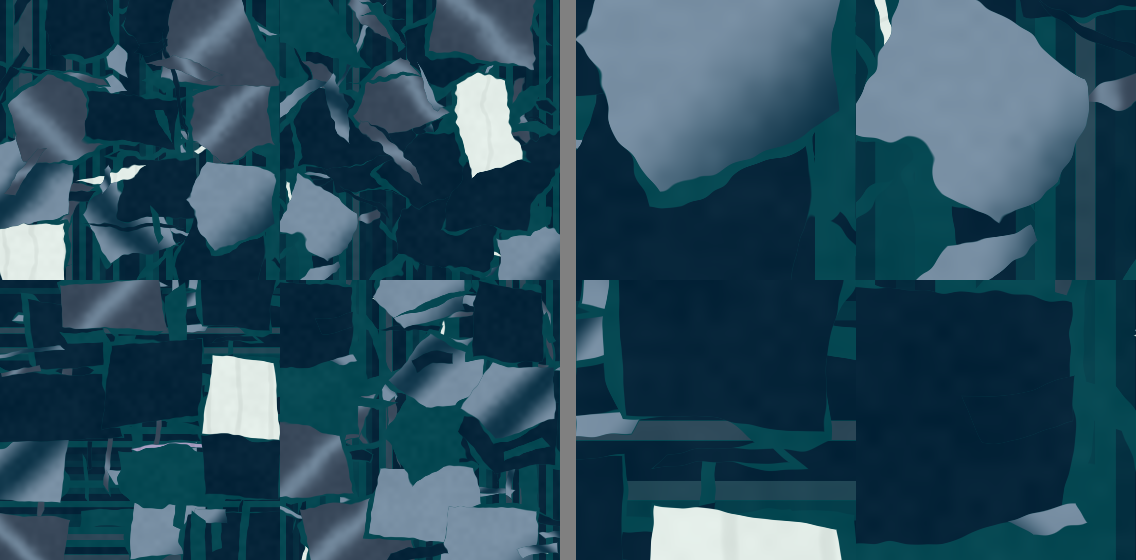
Left, the full canvas; right, a detail of the centre.
A WebGL 2 fragment shader for this background:

```glsl
#version 300 es
precision highp float;
// Collage of four tiles filled with overlapping steel, navy, teal and paper shards.

#define TILES 2.0          // tiles along the canvas
#define COLUMNS 3          // large shards per tile, across
#define ROWS 4             // large shards per tile, upward
#define SHARD_SIZE 0.172   // half width of a large shard, in tiles
#define UNDER_SLIVERS 54   // thin pieces below the large shards
#define TOP_SLIVERS 9      // thin pieces above them
#define SLIVER_LENGTH 0.15
#define ROUGHNESS 0.045    // wobble of the edges
#define RIM 0.022          // widest teal fringe
#define STRIPS 42.0        // backing strips per tile
#define GRAIN 0.022

uniform vec2 u_resolution;
out vec4 fragColor;

const float TAU = 6.28319;
const vec3 NAVY = vec3(0.02, 0.14, 0.22);
const vec3 TEAL = vec3(0.02, 0.28, 0.32);
const vec3 SLATE = vec3(0.22, 0.28, 0.35);
const vec3 STEEL = vec3(0.47, 0.56, 0.64);
const vec3 SHADOW = vec3(0.06, 0.21, 0.29);
const vec3 PAPER = vec3(0.89, 0.93, 0.91);
const vec3 LILAC = vec3(0.66, 0.62, 0.76);

// Integer hash: four values in 0..1
vec4 rand4(vec3 seed) {
    uvec4 v = uvec4(uvec3(ivec3(seed)), 7u) * 1664525u + 1013904223u;
    v += v.yzxy * v.wxyz;
    v ^= v >> 16u;
    v += v.yzxy * v.wxyz;
    return vec4(v >> 8u) / 16777216.0;
}

// Smooth value noise
vec4 noise4(vec2 p, float seed) {
    vec2 cell = floor(p), f = fract(p);
    f = f * f * (3.0 - 2.0 * f);
    vec4 low = mix(rand4(vec3(cell, seed)), rand4(vec3(cell + vec2(1, 0), seed)), f.x);
    vec4 high = mix(rand4(vec3(cell + vec2(0, 1), seed)), rand4(vec3(cell + 1.0, seed)), f.x);
    return mix(low, high, f.y);
}

// Signed distance to an irregular polygon with four to six sides
float shardDistance(vec2 p, vec2 size, vec3 seed, float loose) {
    if (length(p) > 2.3 * max(size.x, size.y) + RIM) return 1.0;
    float sides = 4.0 + floor(2.6 * loose * rand4(seed + vec3(0, 0, 9)).x);
    float d = -1.0;
    for (int k = 0; k < 6; k++) {
        if (float(k) >= sides) break;
        vec4 r = rand4(seed + vec3(0, 0, 10 + k));
        float angle = (float(k) + 0.6 * loose * (r.x - 0.5)) * TAU / sides;
        vec2 normal = vec2(cos(angle), sin(angle)) / size;
        d = max(d, (dot(normal, p) - mix(0.72, 1.12, r.y)) / length(normal));
    }
    return d;
}

// Flat or diagonally shaded surface; p spans about -1..1 over the shard
vec3 shardFill(vec2 p, float kind, vec4 r) {
    float across = dot(p, vec2(r.x < 0.75 ? 0.7 : -0.7, -0.7)) + 0.8 * (r.y - 0.5);
    float beam = across / 0.24;
    if (kind < 0.31) return NAVY;
    if (kind < 0.39) return TEAL;
    if (kind < 0.60) return mix(SLATE, STEEL, 0.85 * exp(-beam * beam));
    if (kind < 0.80) return mix(STEEL, SHADOW, smoothstep(0.2, 1.2, across));
    if (kind < 0.92) return mix(SHADOW, STEEL, smoothstep(0.05, 0.65, abs(across)));
    return mix(PAPER, LILAC, step(0.9, r.z)) - 0.04 * smoothstep(0.8, 1.0, cos(9.0 * p.x));
}

// Shard with a teal fringe laid over the colour so far
void paintShard(inout vec3 color, vec2 p, vec2 size, vec3 seed, float loose,
                float kind, float rim, float pixel) {
    float d = shardDistance(p, size, seed, loose);
    if (d > RIM + pixel) return;
    vec3 fill = shardFill(p / max(size.x, size.y), kind, rand4(seed + vec3(0, 0, 20)));
    color = mix(color, TEAL, smoothstep(0.5, -0.5, (d - rim) / pixel));
    color = mix(color, fill, smoothstep(0.5, -0.5, d / pixel));
}

// Thin pieces, mostly near the axes
void paintSlivers(inout vec3 color, vec2 p, float tile, int first, int count,
                  float loose, float rim, float pixel) {
    for (int i = first; i < first + count; i++) {
        vec3 seed = vec3(i, tile, 100);
        vec4 r = rand4(seed), s = rand4(seed + vec3(0, 0, 1));
        float angle = (r.z < 0.5 ? 0.0 : 0.25 * TAU) + 2.2 * loose * loose * (r.w - 0.5);
        float c = cos(angle), n = sin(angle);
        vec2 size = vec2(SLIVER_LENGTH * mix(0.3, 1.0, s.x), mix(0.007, 0.034, s.y * s.y));
        float kind = s.z < 0.3 ? 0.35 : (s.z - 0.3) / 0.7;
        paintShard(color, mat2(c, -n, n, c) * (p - r.xy), size, seed, loose, kind, rim, pixel);
    }
}

void main() {
    float extent = min(u_resolution.x, u_resolution.y);
    vec2 uv = gl_FragCoord.xy / extent * TILES;
    vec2 corner = floor(uv), p = uv - corner, parity = mod(corner, 2.0);
    float tile = corner.x + 8.0 * corner.y;
    float pixel = 1.4 * TILES / extent;
    float loose = 0.35 + 0.45 * parity.y + 0.2 * parity.x;

    // Ragged edges and uneven fringe
    vec4 coarse = noise4(p * 11.0, 40.0 + tile), fine = noise4(p * 48.0, 60.0 + tile);
    vec2 q = p + ROUGHNESS * loose * (coarse.xy - 0.5 + 0.25 * (fine.xy - 0.5));
    float rim = RIM * smoothstep(0.4, 0.8, coarse.z);

    // Backing of narrow teal and navy strips
    float strip = (parity.x + parity.y < 0.5 ? p.y : p.x) * STRIPS;
    float edge = smoothstep(1.0 - pixel * STRIPS, 1.0, fract(strip));
    float tone = mix(rand4(vec3(floor(strip), tile, 3)).x,
                     rand4(vec3(floor(strip) + 1.0, tile, 3)).x, edge);
    vec3 color = mix(NAVY, TEAL, smoothstep(0.3, 0.6, tone));
    color = mix(color, SLATE, 0.8 * smoothstep(0.88, 0.94, tone));

    paintSlivers(color, q, tile, 0, UNDER_SLIVERS, loose, 0.4 * rim, pixel);

    // Large shards on a jittered grid
    for (int i = 0; i < COLUMNS * ROWS; i++) {
        vec3 seed = vec3(i, tile, 200);
        vec4 r = rand4(seed), s = rand4(seed + vec3(0, 0, 1));
        vec2 cell = vec2(i % COLUMNS, i / COLUMNS) + 0.5 + 0.7 * (r.xy - 0.5);
        vec2 center = cell / vec2(COLUMNS, ROWS);
        vec2 size = SHARD_SIZE * vec2(mix(0.75, 1.2, r.z), mix(0.6, 1.05, r.w));
        float kind = fract(s.x + float(i) * 0.618);
        paintShard(color, q - center, size, seed, loose, kind, rim, pixel);
    }

    paintSlivers(color, q, tile, UNDER_SLIVERS, TOP_SLIVERS, loose, 0.0, pixel);

    // Faint mottling
    color += GRAIN * (fine.z + coarse.w - 1.0);
    fragColor = vec4(clamp(color, 0.0, 1.0), 1.0);
}
```
